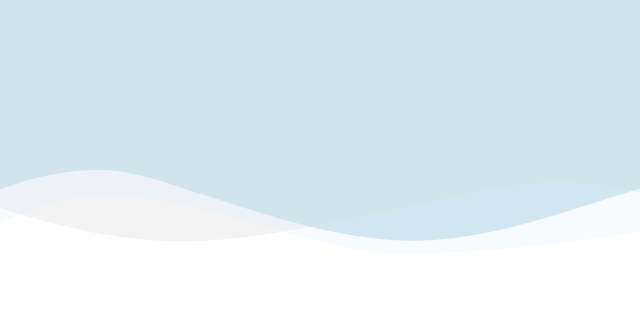
Give the GLSL for this background, as a Shadertoy shader.

```glsl
// Layered translucent waves along the foot of a pale blue sky.

// Fill colours, named by the waves that overlap there
const vec3 SKY        = vec3(0.818, 0.889, 0.925);
const vec3 BACK_ONLY  = vec3(0.825, 0.902, 0.946);
const vec3 FRONT_ONLY = vec3(0.933, 0.945, 0.969);
const vec3 FRONT_BACK = vec3(0.968, 0.981, 1.000);
const vec3 FRONT_LOW  = vec3(0.953, 0.953, 0.953);
const vec3 ALL_WAVES  = vec3(1.0);

// Wave crest lines as knots: x, height, slope (fractions of the canvas)
const int KNOTS = 6;
const vec3 FRONT_WAVE[KNOTS] = vec3[KNOTS](
    vec3(0.000, 0.409,  0.72), vec3(0.154, 0.469,  0.00),
    vec3(0.326, 0.386, -0.62), vec3(0.484, 0.292, -0.48),
    vec3(0.645, 0.248,  0.00), vec3(1.000, 0.411,  0.61));
const vec3 BACK_WAVE[KNOTS] = vec3[KNOTS](
    vec3(0.000, 0.351, -0.66), vec3(0.284, 0.246,  0.00),
    vec3(0.484, 0.292,  0.39), vec3(0.651, 0.362,  0.41),
    vec3(0.872, 0.432,  0.00), vec3(1.000, 0.400, -0.46));
const vec3 LOW_WAVE[KNOTS] = vec3[KNOTS](
    vec3(0.000, 0.305,  0.86), vec3(0.163, 0.388,  0.00),
    vec3(0.326, 0.341, -0.52), vec3(0.447, 0.275, -0.57),
    vec3(0.625, 0.208,  0.00), vec3(1.000, 0.276,  0.32));

// Cubic Hermite height between two knots
float hermite(float x, vec3 a, vec3 b) {
    float span = b.x - a.x;
    float t = (x - a.x) / span;
    float s = 1.0 - t;
    return mix(a.y, b.y, t * t * (3.0 - 2.0 * t))
         + span * t * s * (a.z * s - b.z * t);
}

// Height of a crest line at x
float waveHeight(float x, vec3 wave[KNOTS]) {
    float height = wave[0].y;
    for (int i = 0; i < KNOTS - 1; i++) {
        if (x >= wave[i].x) height = hermite(x, wave[i], wave[i + 1]);
    }
    return height;
}

// Antialiased coverage of the area below a crest line
float coverage(vec2 uv, vec3 wave[KNOTS]) {
    return clamp((waveHeight(uv.x, wave) - uv.y) * iResolution.y + 0.5, 0.0, 1.0);
}

void mainImage(out vec4 fragColor, in vec2 fragCoord) {
    vec2 uv = fragCoord / iResolution.xy;
    float front = coverage(uv, FRONT_WAVE);
    float back  = coverage(uv, BACK_WAVE);
    float low   = coverage(uv, LOW_WAVE);

    // Blend the overlaps; the low wave lies within the front one
    vec3 behind = mix(SKY, BACK_ONLY, back);
    vec3 upper  = mix(FRONT_ONLY, FRONT_BACK, back);
    vec3 lower  = mix(FRONT_LOW, ALL_WAVES, back);
    vec3 color  = mix(behind, mix(upper, lower, low), front);

    fragColor = vec4(color, 1.0);
}
```
